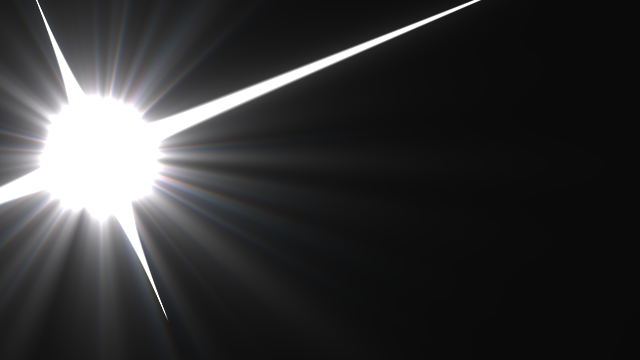
A Shadertoy shader for this background:

```glsl
// A brilliant white star flare on near-black: a tilted four-point cross of
// tapered spikes, an inverse-square glow, broad soft rays at set angles and
// fine tinted streaks made from noise around the ring of directions.

#define STAR_POS vec2(0.278, 0.570)
#define CROSS_TILT 0.389
#define LONG_REACH 1.35
#define SHORT_REACH 0.505
#define CORE_RADIUS 0.132
#define GLOW_POWER 0.024
#define RAY_POWER 0.34
#define STREAK_POWER 1.1
#define BACKDROP vec3(0.036, 0.036, 0.037)

const float PI = 3.14159;
const int RAY_COUNT = 12;

// Direction in degrees, angular width in degrees, strength
const vec3 RAYS[RAY_COUNT] = vec3[](
    vec3(-1.5, 3.5, 1.1), vec3(-11.0, 3.0, 0.35), vec3(-38.5, 4.5, 0.9),
    vec3(-87.0, 5.0, 0.7), vec3(-114.0, 4.0, 0.7), vec3(-128.0, 5.0, 0.6),
    vec3(54.5, 4.0, 0.8), vec3(66.0, 3.0, 0.4), vec3(84.0, 5.0, 0.5),
    vec3(145.0, 6.0, 0.7), vec3(179.0, 4.0, 0.5), vec3(12.0, 5.0, 0.4));

float hash(float n) {
    return fract(sin(n * 12.9898) * 43758.5453);
}

// Smooth noise around the circle, split into a whole number of cells
float ringNoise(float angle, float cells) {
    float x = angle / (2.0 * PI) * cells;
    float cell = floor(x);
    float a = hash(mod(cell, cells) + cells);
    float b = hash(mod(cell + 1.0, cells) + cells);
    return mix(a, b, smoothstep(0.0, 1.0, x - cell));
}

// One axis of the cross: x holds the solid blade, y its soft halo
vec2 spike(float along, float across, float reach, float width, float taper) {
    float pixel = 1.0 / iResolution.y;
    float remaining = max(1.0 - abs(along) / reach, 0.0);
    float d = abs(across);
    float w = width * pow(remaining, taper);
    float blade = 1.0 - smoothstep(w * 0.5, w * 1.35 + pixel, d);
    blade *= smoothstep(0.0, 0.08, remaining);
    return vec2(blade, exp(-d / 0.034) * remaining);
}

// Sum of the broad rays, each a soft wedge of directions
float broadRays(float angle, float r) {
    float sum = 0.0;
    for (int i = 0; i < RAY_COUNT; i++) {
        vec3 ray = RAYS[i];
        float turn = mod(angle - radians(ray.x) + PI, 2.0 * PI) - PI;
        float offset = turn / radians(ray.y);
        sum += ray.z * exp(-offset * offset);
    }
    return sum * exp(-3.4 * r);
}

// Thin streaks, with a small angular shift between the colour channels
vec3 fineStreaks(float angle, float r) {
    vec3 light;
    for (int c = 0; c < 3; c++) {
        float shifted = angle + (float(c) - 1.0) * 0.011;
        float coarse = ringNoise(shifted, 61.0);
        float fine = ringNoise(shifted, 149.0);
        light[c] = pow(coarse, 2.0) * pow(fine, 2.5);
    }
    vec3 tint = mix(vec3(1.0, 0.72, 1.0), vec3(0.65, 0.85, 1.0),
                    smoothstep(0.14, 0.34, r));
    return light * tint * exp(-6.0 * max(r - 0.08, 0.0));
}

void mainImage(out vec4 fragColor, in vec2 fragCoord) {
    vec2 p = fragCoord / iResolution.y - STAR_POS;
    float r = max(length(p), 0.001);
    float angle = atan(p.y, p.x);

    // Central glow, uneven from one direction to the next
    float uneven = 0.62 + 0.35 * ringNoise(angle, 23.0)
                 + 0.35 * ringNoise(angle, 71.0);
    float glow = GLOW_POWER * uneven * exp(-0.9 * r * r) / (r * r);
    glow += 1.3 * exp(-pow(r / CORE_RADIUS, 5.0));

    // Crossed spikes in tilted axes
    float c = cos(CROSS_TILT), s = sin(CROSS_TILT);
    vec2 q = vec2(c * p.x + s * p.y, c * p.y - s * p.x);
    vec2 longSpike = spike(q.x, q.y, LONG_REACH, 0.027, 1.35);
    vec2 shortSpike = spike(q.y, q.x, SHORT_REACH, 0.043, 2.0);
    float blades = longSpike.x + shortSpike.x;
    float halos = 0.34 * longSpike.y + 0.22 * shortSpike.y;

    // Add up the light
    vec3 color = BACKDROP + vec3(0.99, 0.98, 1.0) * (glow + halos);
    color += RAY_POWER * broadRays(angle, r);
    color += STREAK_POWER * fineStreaks(angle, r);
    color += blades;

    fragColor = vec4(clamp(color, 0.0, 1.0), 1.0);
}
```
